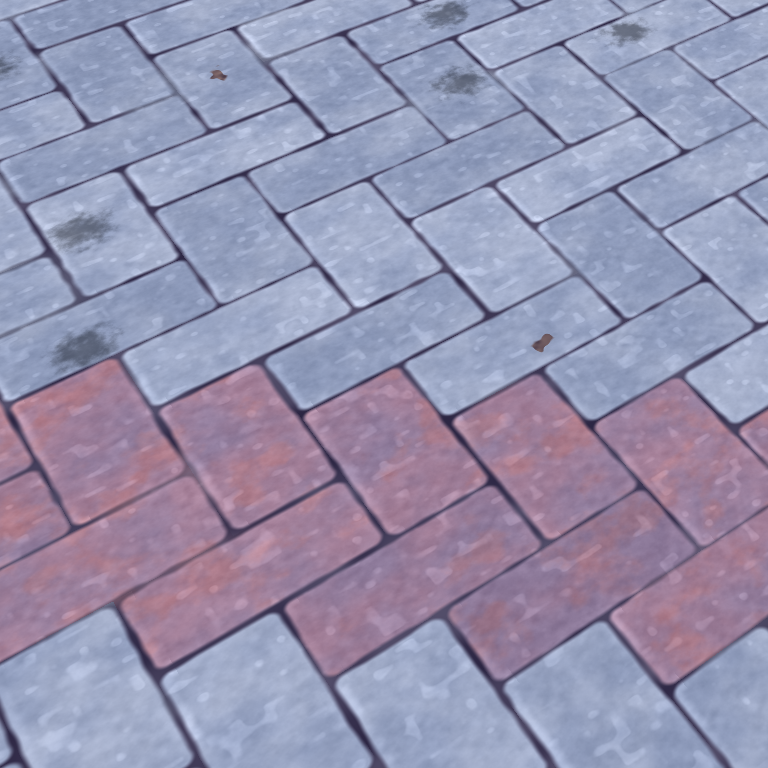
This texture is drawn by a Shadertoy shader. Its source:

```glsl
// Worn blue-grey herringbone pavers in perspective, crossed by one band of dusky red pavers.

float hash(vec2 p) {
    return fract(sin(dot(p, vec2(127.1, 311.7))) * 43758.5453);
}

float noise(vec2 p) {
    vec2 i = floor(p), f = fract(p);
    f = f * f * (3.0 - 2.0 * f);
    return mix(mix(hash(i), hash(i + vec2(1, 0)), f.x),
               mix(hash(i + vec2(0, 1)), hash(i + vec2(1, 1)), f.x), f.y);
}

float fbm(vec2 p) {
    float sum = 0.0, amp = 0.5;
    for (int i = 0; i < 5; i++) {
        sum += amp * noise(p);
        p = mat2(1.6, 1.2, -1.2, 1.6) * p + 7.3;
        amp *= 0.5;
    }
    return sum;
}

float roundBox(vec2 p, vec2 halfSize, float radius) {
    vec2 q = abs(p) - halfSize + radius;
    return length(max(q, 0.0)) + min(max(q.x, q.y), 0.0) - radius;
}

// Undo the perspective: canvas position to paver units on the ground.
vec2 groundPlane(vec2 uv) {
    vec2 p = uv - vec2(0.390, 0.459);
    vec2 tilt = vec2(0.0395, -0.0352);
    return inverse(mat2(vec2(0.1352, 0.0693) - tilt.x * p,
                        vec2(0.0552, -0.0758) - tilt.y * p)) * p;
}

void mainImage(out vec4 fragColor, in vec2 fragCoord) {
    vec2 uv = fragCoord / iResolution.xy;
    vec2 ground = groundPlane(uv);
    float pixel = length(fwidth(ground));

    // Herringbone: each diagonal of cells holds half of a 1x2 or a 2x1 paver.
    vec2 cell = floor(ground);
    float diagonal = cell.y - cell.x;
    float m = mod(diagonal, 4.0);
    bool upright = m < 1.5;
    vec2 size = upright ? vec2(1, 2) : vec2(2, 1);
    vec2 corner = cell - (upright ? vec2(0, m) : vec2(3.0 - m, 0));
    vec2 local = ground - corner - 0.5 * size;
    float tone = hash(corner + 3.7);
    float pick = hash(corner + 19.1);

    // Uneven paver outline
    float inset = 0.014 + 0.022 * hash(corner + 8.3);
    float edge = roundBox(local, 0.5 * size - inset, 0.09);
    edge += 0.024 * (noise(ground * 6.0) - 0.5);
    float blur = 0.016 + 0.6 * pixel;
    float stoneMask = 1.0 - smoothstep(-blur, blur, edge);

    // Stone colour: cloudy mottling, fine grain and a shift per paver
    float cloud = fbm(ground * 2.2 + tone * 31.0);
    float grain = fbm(ground * 11.0 + 40.0);
    float shade = smoothstep(0.25, 0.75, cloud * 0.75 + tone * 0.25);
    vec3 stone = mix(vec3(0.56, 0.61, 0.735), vec3(0.655, 0.695, 0.80), shade);
    if (diagonal > -0.5 && diagonal < 3.5) {
        stone = mix(vec3(0.56, 0.485, 0.61), vec3(0.635, 0.49, 0.585), shade);
        stone += vec3(0.05, -0.01, -0.05) * smoothstep(0.5, 0.75, fbm(ground * 3.0 + 12.0));
    }
    stone += 0.13 * (grain - 0.48) + 0.035 * (tone - 0.5);
    stone += 0.07 * smoothstep(0.72, 0.9, noise(ground * 9.0 + 5.0));

    // Chipped pale bevel, strongest on the left sides
    float rim = smoothstep(-0.10, -0.03, edge) * noise(ground * 3.0 + 21.0);
    stone += rim * (local.x < -0.5 * size.x + 0.15 ? 0.13 : 0.04);

    // Occasional soft dark stains
    vec2 spot = local - 0.45 * (vec2(hash(corner + 2.2), hash(corner + 5.5)) - 0.5);
    float stain = 1.0 - smoothstep(0.08, 0.38, length(spot) + 0.35 * (grain - 0.5));
    stone *= 1.0 - 0.35 * stain * step(0.88, pick);

    // Joints: dark gaps that silt up in places
    vec3 gap = mix(vec3(0.17, 0.145, 0.26), vec3(0.33, 0.31, 0.42), noise(ground * 4.0));
    float depth = smoothstep(0.12, 0.42, noise(ground * 1.3 + 60.0));
    gap = mix(stone * 0.78, gap, 0.25 + 0.75 * depth);
    vec3 color = mix(gap, stone, stoneMask);

    // A few ragged fallen leaves
    float angle = 6.28 * tone;
    vec2 leaf = mat2(cos(angle), sin(angle), -sin(angle), cos(angle)) * spot;
    float ragged = length(leaf * vec2(1.0, 2.0)) + 0.28 * (noise(ground * 14.0) - 0.5);
    float leafMask = (1.0 - smoothstep(0.10, 0.14 + pixel, ragged)) * step(pick, 0.06);
    vec3 leafColor = mix(vec3(0.26, 0.19, 0.24), vec3(0.52, 0.41, 0.39), noise(ground * 17.0));
    color = mix(color, leafColor, 0.9 * leafMask);

    fragColor = vec4(color, 1.0);
}
```
